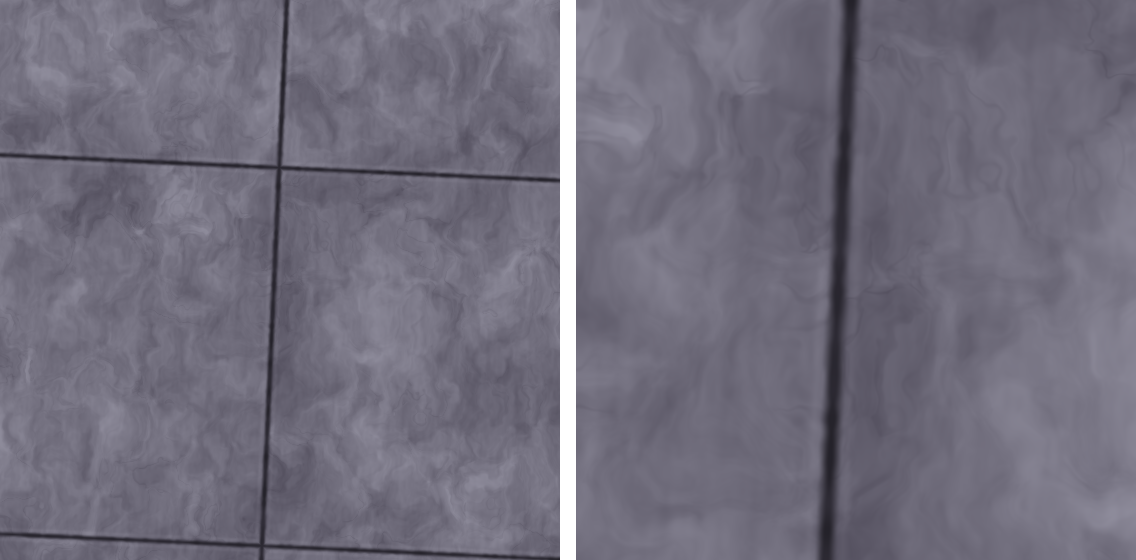
Left: the whole. Right: its middle third, enlarged.
Give the GLSL for this texture, as a Shadertoy shader.

```glsl
// Slate-violet stone floor tiles, slightly turned, with thin dark joints.
// Each tile samples its own patch of layered, warped value noise: broad
// clouds, crumbly mottling, soft veins, pale scuffs and vertical grain.

const vec2  CROSSING    = vec2(0.4987, 0.7005); // where four tiles meet
const float TILE_SIZE   = 0.676;
const float TILT        = 0.0456;               // slope of the joints
const vec2  JOINT_HALF  = vec2(0.0041, 0.0034); // upright, level half widths
const float JOINT_SOFT  = 0.0036;
const float RIM_WIDTH   = 0.0030;

const vec3 STONE_DARK   = vec3(0.345, 0.330, 0.388);
const vec3 STONE_LIGHT  = vec3(0.535, 0.525, 0.585);
const vec3 JOINT_COLOR  = vec3(0.165, 0.155, 0.190);

const float CLOUD_AMOUNT  = 0.80;
const float MOTTLE_AMOUNT = 0.75;
const float CRUMB_AMOUNT  = 0.62;
const float GRAIN_AMOUNT  = 0.17;
const float VEIN_AMOUNT   = 0.13;
const float SCUFF_AMOUNT  = 0.22;
const float EDGE_SHADE    = 0.18;
const float TILE_VARIANCE = 0.06;

float hash(vec2 p) {
    vec3 q = fract(p.xyx * 0.1031);
    q += dot(q, q.yzx + 33.33);
    return fract((q.x + q.y) * q.z);
}

float noise(vec2 p) {
    vec2 cell = floor(p);
    vec2 f = fract(p);
    f = f * f * (3.0 - 2.0 * f);
    float low  = mix(hash(cell), hash(cell + vec2(1.0, 0.0)), f.x);
    float high = mix(hash(cell + vec2(0.0, 1.0)), hash(cell + 1.0), f.x);
    return mix(low, high, f.y);
}

// Four turned octaves, centred on 0.5
float fbm(vec2 p) {
    const mat2 turn = mat2(1.6, 1.2, -1.2, 1.6);
    float sum = 0.0;
    float weight = 0.5333;
    for (int i = 0; i < 4; i++) {
        sum += weight * noise(p);
        p = turn * p + 17.3;
        weight *= 0.5;
    }
    return sum;
}

// Brightness of the stone, 0 dark to 1 light
float stoneTone(vec2 p, vec2 tileId) {
    vec2 seed = 40.0 * vec2(hash(tileId + 11.0), hash(tileId + 47.0));
    vec2 s = p + seed;
    vec2 warp = vec2(fbm(s * 14.0), fbm(s * 14.0 + 31.7)) - 0.5;

    float cloud  = fbm(s * 5.0 + warp * 0.5);
    float mottle = fbm(s * vec2(20.0, 14.0) + warp * 2.0);
    float crumb  = fbm(s * vec2(46.0, 30.0) + warp * 4.0 + 57.0);
    float grain  = noise(s * vec2(150.0, 34.0)) * 0.6
                 + noise(s * vec2(240.0, 80.0)) * 0.4;

    // Broken dark veins along a contour of the noise
    float contour = abs(fbm(s * vec2(19.0, 13.0) + warp * 3.0 + 73.0) - 0.5);
    float vein = (1.0 - smoothstep(0.0, 0.05, contour))
               * smoothstep(0.45, 0.75, noise(s * 11.0 + 5.0));

    // Pale wisps gathered in a few worn areas
    float wisp = smoothstep(0.46, 0.72, fbm(s * vec2(34.0, 28.0) + warp * 4.0));
    float worn = smoothstep(0.50, 0.80, noise(s * 6.0 + 91.0));

    return 0.52
        + CLOUD_AMOUNT * (cloud - 0.5)
        + MOTTLE_AMOUNT * (mottle - 0.5)
        + CRUMB_AMOUNT * (crumb - 0.5)
        + GRAIN_AMOUNT * (grain - 0.5)
        - VEIN_AMOUNT * vein
        + SCUFF_AMOUNT * wisp * worn
        + TILE_VARIANCE * (hash(tileId + 83.0) - 0.5);
}

void mainImage(out vec4 fragColor, in vec2 fragCoord) {
    vec2 uv = fragCoord / iResolution.xy;
    float pixel = 1.0 / min(iResolution.x, iResolution.y);

    // Turn the canvas into the frame of the tiles
    vec2 axis = normalize(vec2(1.0, -TILT));
    vec2 d = uv - CROSSING;
    vec2 p = vec2(dot(d, axis), dot(d, vec2(-axis.y, axis.x)));
    vec2 tileId = floor(p / TILE_SIZE);

    // Distance to the nearest upright (x) and level (y) joint
    vec2 toJoint = abs(fract(p / TILE_SIZE + 0.5) - 0.5) * TILE_SIZE;
    float chips = 0.0014 * (noise(p * 120.0 + 200.0) - 0.5);
    vec2 gap = toJoint - JOINT_HALF + chips;
    float edge = min(gap.x, gap.y);

    // Stone, a little darker toward the border of each tile
    float tone = stoneTone(p, tileId);
    tone += EDGE_SHADE * (smoothstep(0.0, 0.16, edge) - 0.7);
    vec3 color = mix(STONE_DARK, STONE_LIGHT, clamp(tone, -0.05, 1.1));

    // Faint pale rim beside the joint
    float rimOffset = (edge - 2.0 * RIM_WIDTH) / RIM_WIDTH;
    color += 0.028 * exp(-rimOffset * rimOffset);

    // Dark joint with soft sides
    float soft = max(JOINT_SOFT, pixel);
    float joint = 1.0 - smoothstep(-soft, soft, edge);
    float jointWear = 0.85 + 0.3 * noise(p * 60.0 + 300.0);
    color = mix(color, JOINT_COLOR * jointWear, joint);

    fragColor = vec4(color, 1.0);
}
```
